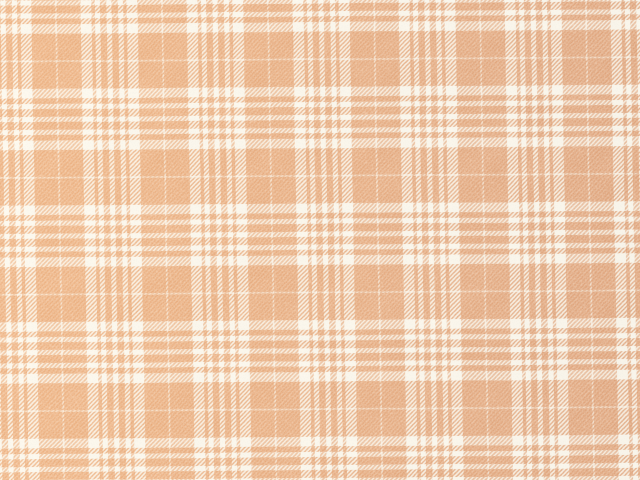
Write a Shadertoy shader that draws this texture.

```glsl
const vec2 REPEAT = vec2(0.2208, 0.2430);       // plaid period
const vec2 BAND_CENTER = vec2(0.677, 0.512);
const vec2 STRIPE_PITCH = vec2(0.0239, 0.0270);
const vec2 THICK_HALF = vec2(0.0113, 0.0100);
const float THIN_HALF = 0.0053;
const float HAIR_HALF = 0.0018;
const float TWILL_PITCH = 0.0090;
const float GRAIN_SIZE = 0.0042;
const float TAU = 6.2831853;

const vec3 WARM_ORANGE = vec3(0.930, 0.715, 0.540);
const vec3 DUSTY_ORANGE = vec3(0.892, 0.675, 0.525);
const vec3 CREAM = vec3(0.980, 0.965, 0.925);

vec2 hash22(vec2 p) {
    vec2 q = vec2(dot(p, vec2(127.1, 311.7)), dot(p, vec2(269.5, 183.3)));
    return fract(sin(q) * 43758.5);
}

// Distance to the nearest scattered point
float cellular(vec2 p) {
    vec2 cell = floor(p);
    float nearest = 2.0;
    for (int j = -1; j <= 1; j++) {
        for (int i = -1; i <= 1; i++) {
            vec2 neighbor = cell + vec2(i, j);
            nearest = min(nearest, length(neighbor + hash22(neighbor) - p));
        }
    }
    return nearest;
}

float layeredSines(vec2 p) {
    float sum = 0.0;
    float amplitude = 0.5;
    for (int i = 0; i < 4; i++) {
        sum += amplitude * sin(p.x + 1.7 * sin(p.y)) * cos(p.y - 0.8 * p.x);
        p = mat2(1.6, 1.2, -1.2, 1.6) * p + 2.3;
        amplitude *= 0.55;
    }
    return sum;
}

float line(float offset, float halfWidth, float blur) {
    return 1.0 - smoothstep(-blur, blur, abs(offset) - halfWidth);
}

// Two thick stripes around three thin ones, plus a hairline between bands
float creamThreads(float x, float period, float pitch, float thickHalf, float blur) {
    float d = abs(x - period * floor(x / period + 0.5));
    float thin = max(line(d, THIN_HALF, blur), line(d - pitch, THIN_HALF, blur));
    float thick = line(d - 2.0 * pitch, thickHalf, blur);
    float hair = line(d - 0.5 * period, HAIR_HALF, blur);
    return max(max(thin, thick), 0.75 * hair);
}

void mainImage(out vec4 fragColor, in vec2 fragCoord) {
    float pixel = 1.0 / iResolution.y;
    vec2 uv = fragCoord * pixel;
    float across = fragCoord.x / iResolution.x;

    // Slightly skewed and wavy cloth
    vec2 cloth = uv - BAND_CENTER;
    cloth += vec2(0.018 * cloth.y, -0.007 * cloth.x);
    cloth += 0.0009 * vec2(layeredSines(uv * 9.0), layeredSines(uv.yx * 8.0 + 4.0));

    // Warp and weft stripes
    float blur = max(0.0013, 0.75 * pixel);
    float warp = creamThreads(cloth.x, REPEAT.x, STRIPE_PITCH.x, THICK_HALF.x, blur);
    float weft = creamThreads(cloth.y, REPEAT.y, STRIPE_PITCH.y, THICK_HALF.y, blur);

    // Diagonal twill decides which thread lies on top
    float wobble = 0.6 * layeredSines(uv * 130.0);
    float wave = sin(TAU * (cloth.x - cloth.y) / TWILL_PITCH + wobble);
    wave *= 1.0 - smoothstep(0.35, 0.7, pixel / TWILL_PITCH);
    float cream = mix(weft, warp, 0.5 + 0.36 * wave);

    // Fibre grain and uneven dye
    float grain = cellular(cloth / GRAIN_SIZE) - 0.45;
    grain *= 1.0 - smoothstep(0.6, 1.5, pixel / GRAIN_SIZE);
    float dye = layeredSines(uv * 24.0);
    vec3 orange = mix(WARM_ORANGE, DUSTY_ORANGE, smoothstep(0.0, 1.0, across));
    orange = mix(orange, CREAM, 0.10 + 0.09 * wave + 0.22 * grain + 0.04 * dye);

    // Soft light falling from the left
    vec3 color = mix(orange, CREAM, clamp(cream - 0.08 * grain * cream, 0.0, 1.0));
    color *= 1.008 - 0.016 * across + 0.022 * grain + 0.006 * dye;
    fragColor = vec4(clamp(color, 0.0, 1.0), 1.0);
}
```
